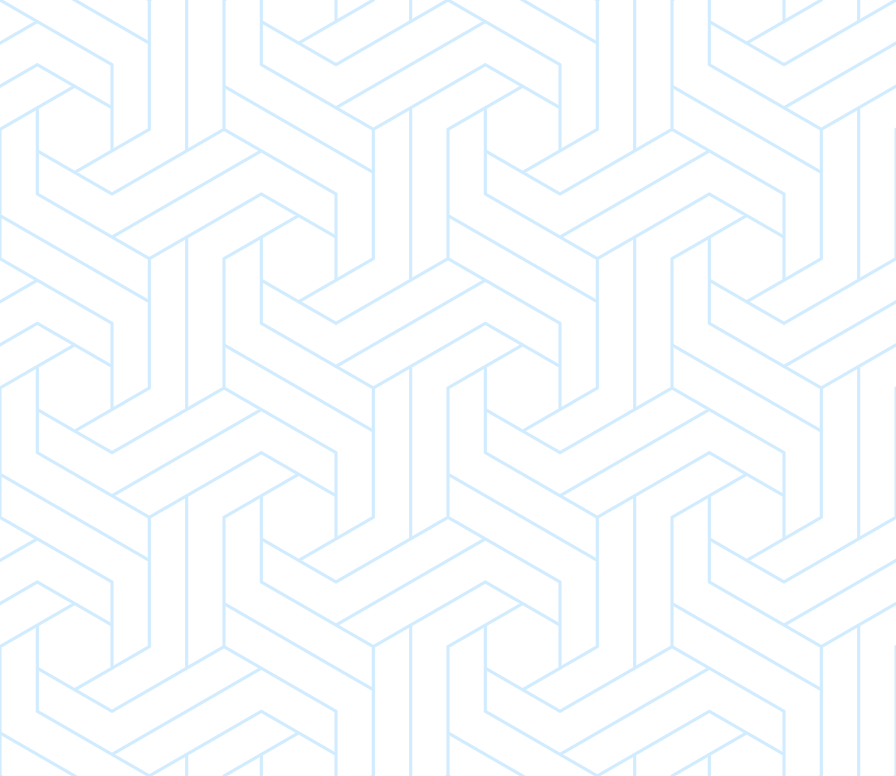
Give the GLSL for this pattern, as a Shadertoy shader.

```glsl
const float SQRT3 = 1.7320508;
const float REPEATS_ACROSS = 2.0;
const vec2 PERIOD = vec2(6.0 * SQRT3, 6.0);    // one unit = side of the small hexagon
const vec2 FIRST_CENTRE = vec2(SQRT3, -3.0);   // measured from the top left corner
const float LINE_WIDTH = 0.073;
const vec3 PAPER_COLOUR = vec3(1.0);
const vec3 LINE_COLOUR = vec3(0.82, 0.925, 1.0);

float segmentDistance(vec2 p, vec2 a, vec2 b) {
    vec2 pa = p - a, ba = b - a;
    return length(pa - ba * clamp(dot(pa, ba) / dot(ba, ba), 0.0, 1.0));
}

// Offset from the nearest centre of a staggered lattice
vec2 nearestCell(vec2 p) {
    vec2 even = mod(p + 0.5 * PERIOD, PERIOD) - 0.5 * PERIOD;
    vec2 odd = mod(p, PERIOD) - 0.5 * PERIOD;
    return dot(even, even) < dot(odd, odd) ? even : odd;
}

// One sixth of the motif: pinwheel arm, three-way joint and band centre line
float armDistance(vec2 p) {
    vec2 start = vec2(-0.5 * SQRT3, 0.5);
    vec2 bend = vec2(-0.5 * SQRT3, -1.5);
    vec2 joint = vec2(SQRT3, -3.0);
    float d = segmentDistance(p, start, bend);
    d = min(d, segmentDistance(p, bend, joint));
    d = min(d, segmentDistance(p, joint, joint + vec2(0.0, -3.0)));
    d = min(d, segmentDistance(p, joint, joint + vec2(1.5 * SQRT3, 1.5)));
    return min(d, segmentDistance(p, vec2(1.5 * SQRT3, -0.5), vec2(1.5 * SQRT3, 3.5)));
}

float motifDistance(vec2 p) {
    const mat2 SIXTH_TURN = mat2(0.5, 0.5 * SQRT3, -0.5 * SQRT3, 0.5);
    float d = armDistance(p);
    for (int i = 1; i < 6; i++) {
        p = SIXTH_TURN * p;
        d = min(d, armDistance(p));
    }
    return d;
}

void mainImage(out vec4 fragColor, in vec2 fragCoord) {
    // Scale by canvas width, anchored at the top left
    float pixel = REPEATS_ACROSS * PERIOD.x / iResolution.x;
    vec2 p = (fragCoord - vec2(0.0, iResolution.y)) * pixel;

    float d = motifDistance(nearestCell(p - FIRST_CENTRE));
    float ink = clamp((0.5 * LINE_WIDTH - d) / pixel + 0.5, 0.0, 1.0);
    fragColor = vec4(mix(PAPER_COLOUR, LINE_COLOUR, ink), 1.0);
}
```
